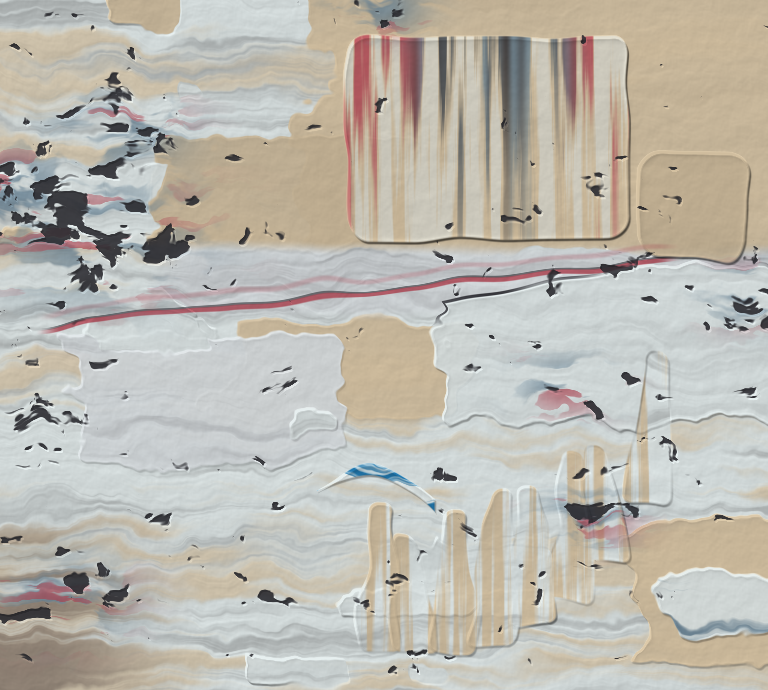
This texture is drawn by a Shadertoy shader. Its source:

```glsl
const vec3 WHITE = vec3(.81, .84, .84);
const vec3 LILAC = vec3(.77, .78, .80);
const vec3 GREY = vec3(.67, .69, .69);
const vec3 TAN = vec3(.77, .70, .585);
const vec3 UMBER = vec3(.55, .50, .45);
const vec3 SLATE = vec3(.38, .48, .55);
const vec3 DARK = vec3(.17, .17, .19);
const vec3 RED = vec3(.66, .27, .32);
const vec3 BLUE = vec3(.08, .40, .60);
const float EDGE = .0017;            // softness of paint edges
const vec2 RAGGED = vec2(.15, .055); // size of torn edges
const vec2 LIGHT = vec2(-.002, .003);
const float RELIEF = .75;
const int FLAKES = 14;
const int COLUMNS = 8;
// Scraped areas: centre and radius
const vec3 SCRAPES[8] = vec3[8](
  vec3(.13, .66, .11), vec3(.17, .81, .07), vec3(.02, .72, .08), vec3(.55, .99, .05),
  vec3(.82, .44, .05), vec3(.85, .25, .05), vec3(1.09, .57, .05), vec3(.08, .13, .07));

float hash(vec2 p) {
  vec3 q = fract(p.xyx * .1031);
  q += dot(q, q.yzx + 33.33);
  return fract((q.x + q.y) * q.z);
}

float noise(vec2 p) {
  vec2 i = floor(p), f = fract(p);
  f = f * f * (3. - 2. * f);
  return mix(mix(hash(i), hash(i + vec2(1, 0)), f.x),
             mix(hash(i + vec2(0, 1)), hash(i + 1.), f.x), f.y);
}

float fbm(vec2 p) {
  float sum = 0., gain = .533;
  for (int i = 0; i < 4; i++) {
    sum += gain * noise(p);
    p = p * 2.03 + 17.3;
    gain *= .5;
  }
  return sum;
}

float box(vec2 p, vec2 lo, vec2 hi, float r) {
  vec2 q = abs(p - .5 * (lo + hi)) - .5 * (hi - lo) + r;
  return length(max(q, 0.)) + min(max(q.x, q.y), 0.) - r;
}

float between(float x, float a, float b, float s) {
  return smoothstep(a - s, a + s, x) * smoothstep(b + s, b - s, x);
}

void tint(inout vec4 s, vec3 colour, float m) { s.rgb = mix(s.rgb, colour, m); }

// Lays colour and thickness over the paint so far
void lay(inout vec4 s, float d, vec3 colour, float lift) {
  float m = smoothstep(EDGE, -EDGE, d) * .95;
  s = mix(s, vec4(colour, s.a * .35 + lift), m);
  s.a += .25 * lift * exp(-abs(d + .003) * 350.);
}

// Colour in rgb, thickness in a
vec4 paint(vec2 p) {
  vec2 torn = p + RAGGED * (vec2(fbm(p * 10.), fbm(p * 13. + 40.)) - .5);
  vec2 eased = p + .018 * (vec2(noise(p * 17.), noise(p * 15. + 9.)) - .5);
  float sweep = fbm(torn * vec2(2.5, 50));
  float broad = fbm(torn * vec2(2.2, 11) + 5.);
  float combed = fbm(p * vec2(75, 3));
  float crust = smoothstep(.25, .75, noise(p * 11. + 3.));

  // Swept ground
  vec3 pale = mix(GREY, WHITE, smoothstep(.22, .5, sweep));
  vec3 sand = TAN * (.95 + .1 * broad);
  float low = smoothstep(.4, .2, p.y);
  float glaze = smoothstep(.52, .72, broad + .5 * (sweep - .5) + .1 * low);
  vec4 s = vec4(mix(pale, sand, .75 * glaze), .35 * sweep);
  float gloom = smoothstep(.3, .05, p.x) * smoothstep(.3, .15, p.y);
  tint(s, UMBER, gloom * smoothstep(.38, .62, sweep));

  // Sand fields and lilac bands
  lay(s, box(torn, vec2(.45, .63), vec2(1.3, 1.1), .03), sand, .15);
  lay(s, box(torn, vec2(.22, .64), vec2(.6, .8), .03), sand * .97, .2);
  lay(s, box(torn, vec2(.32, .4), vec2(.67, .535), .02), sand, .2);
  vec3 haze = mix(LILAC, pale, .5);
  tint(s, haze, between(p.y, .545, .625 + .03 * broad, .012) * smoothstep(.2, .27, p.x));
  lay(s, box(torn, vec2(.09, .33), vec2(.52, .515), .02), haze, .3);

  // Scattered flakes
  for (int i = 0; i < FLAKES; i++) {
    vec2 id = vec2(i, 7);
    vec2 h = vec2(hash(id), hash(id + 31.));
    vec2 c = i % 2 == 0 ? h * vec2(1.1, .48) : vec2(.36 * h.x, .5 + .5 * h.y);
    vec2 size = mix(vec2(.025, .012), vec2(.11, .035), hash(id + 57.));
    vec3 tone = mix(pale, sand, step(.72, hash(id + 83.)));
    lay(s, box(torn, c - size, c + size, .012), tone, .6 * crust);
  }

  // Thick slabs at the right
  float slab = box(torn, vec2(.63, .385), vec2(1.3, .62), .03);
  slab = max(slab, eased.y - .555 - .2 * (p.x - .62));
  lay(s, slab, mix(WHITE, pale, .25), .5);
  tint(s, DARK, smoothstep(.003, .001, abs(slab)) * smoothstep(.52, .55, p.y) * crust);
  lay(s, box(eased, vec2(.92, .625), vec2(1.085, .78), .035), sand * .95, .8);
  lay(s, box(torn, vec2(.92, .04), vec2(1.3, .25), .03), sand, .4);
  float oval = length((torn - vec2(1.06, .13)) / vec2(.1, .045)) - 1.;
  lay(s, oval * .045, mix(SLATE, WHITE, smoothstep(.25, .55, sweep)), .6);

  // Panel with combed stripes
  float fade = smoothstep(.62, .95, p.y + .25 * noise(vec2(p.x * 40., 2)) - .125);
  float stripe = smoothstep(.48, .68, combed + .16 * fade - .08);
  vec3 cool = mix(DARK, SLATE, noise(vec2(p.x * 90., 4)));
  vec3 ink = mix(RED, cool, between(p.x, .6, .83, .03));
  vec3 panel = mix(sand, WHITE, .6 * smoothstep(.5, .35, combed));
  panel = mix(panel, ink, stripe * (.3 + .6 * fade));
  lay(s, box(eased, vec2(.5, .655), vec2(.91, .95), .03), panel, .9);

  // Upright columns
  vec3 grain = mix(sand, pale, smoothstep(.36, .6, combed));
  for (int i = 0; i < COLUMNS; i++) {
    float t = float(i) / float(COLUMNS - 1), h = hash(vec2(i, 19));
    float base = mix(.05, .27, t * t * t), top = base + .17 + .08 * h;
    float lean = (h - .5) * .25 * (eased.y - base);
    float girth = mix(.036, .017, smoothstep(base, top, p.y));
    vec2 q = eased - vec2(.55 + .39 * t + lean, 0);
    lay(s, box(q, vec2(-girth, base), vec2(girth, top), .014), grain, .65 * crust);
  }

  // Red sweep and blue arc
  float line = eased.y - .527 - .105 * (p.x - .08);
  float run = between(p.x, .07, .97, .02);
  tint(s, DARK, run * .6 * smoothstep(.0025, .001, abs(line - .004)));
  tint(s, RED, run * .85 * smoothstep(.0045, .002, abs(line)));
  tint(s, RED, run * .25 * smoothstep(.006, .001, abs(line - .022)));
  float t = (p.x - .46) / .17;
  float arc = abs(eased.y - .285 - .04 * sin(3.14 * t) + .02 * t) - .009 * smoothstep(0., .4, t);
  lay(s, max(arc, abs(t - .5) * .17 - .085), mix(BLUE, WHITE, smoothstep(.5, .62, sweep)), .5);

  // Scraped smears and dark specks
  float wear = 0.;
  for (int i = 0; i < 8; i++) {
    vec2 q = (p - SCRAPES[i].xy) / (SCRAPES[i].z * vec2(1.3, .8));
    wear = max(wear, exp(-dot(q, q)));
  }
  float smear = fbm(torn * vec2(14, 42) + 8.);
  float pit = smoothstep(.75, .8, fbm(torn * vec2(24, 38) + 60.) + .19 * wear);
  tint(s, SLATE, wear * .8 * smoothstep(.48, .64, smear));
  tint(s, RED, wear * .7 * smoothstep(.62, .68, fbm(torn * vec2(12, 50))));
  tint(s, DARK, .9 * pit);
  s.a += .35 * wear * smear + .2 * fbm(p * 55.) - .25 * pit;
  return s;
}

void mainImage(out vec4 fragColor, in vec2 fragCoord) {
  vec2 p = fragCoord / iResolution.y;
  vec4 s = paint(p);
  float slope = s.a - paint(p + LIGHT).a;
  fragColor = vec4(s.rgb * (1. + clamp(RELIEF * slope, -.65, .12)), 1);
}
```
